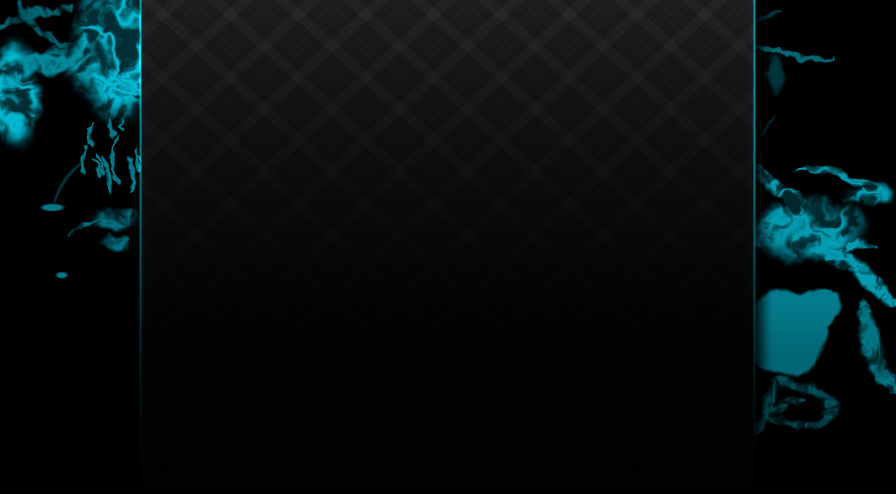
Write a Shadertoy shader that draws this background.

```glsl
const vec2 CANVAS = vec2(181.1, 100.0);   // height is 100 units
const float PANEL_LEFT = 28.4;
const float PANEL_RIGHT = 152.5;
const vec3 CYAN = vec3(0.015, 0.72, 0.82);

float hash(vec2 p) {
    p = fract(p * vec2(0.1031, 0.1130));
    p += dot(p, p.yx + 33.33);
    return fract((p.x + p.y) * p.x * 17.0);
}

float noise(vec2 p) {
    vec2 i = floor(p), f = fract(p);
    f = f * f * (3.0 - 2.0 * f);
    return mix(mix(hash(i), hash(i + vec2(1, 0)), f.x),
               mix(hash(i + vec2(0, 1)), hash(i + vec2(1, 1)), f.x), f.y);
}

float fbm(vec2 p) {
    float sum = 0.0, gain = 0.5;
    for (int i = 0; i < 4; i++) {
        sum += gain * noise(p);
        p = mat2(1.6, 1.2, -1.2, 1.6) * p + 7.3;
        gain *= 0.5;
    }
    return sum / 0.9375;
}

vec2 swirl(vec2 p, float scale, float amount) {
    vec2 q = p * scale;
    return p + amount * (vec2(fbm(q), fbm(q + 41.7)) - 0.5);
}

// Soft-edged ellipse
float blob(vec2 p, vec2 centre, vec2 radius, float softness) {
    return 1.0 - smoothstep(1.0 - softness, 1.0 + softness, length((p - centre) / radius));
}

// Bowed, tapering stroke from a to b
float strand(vec2 p, vec2 a, vec2 b, float bend, float width) {
    vec2 axis = b - a, d = p - a;
    float len = length(axis);
    vec2 dir = axis / len;
    float h = clamp(dot(d, dir) / len, 0.0, 1.0);
    vec2 bow = vec2(-dir.y, dir.x) * bend * 4.0 * h * (1.0 - h);
    float w = width * (0.45 + 0.55 * sin(3.14159 * h));
    return 1.0 - smoothstep(w * 0.5, w + 0.25, length(d - axis * h - bow));
}

float drips(vec2 p) {
    float ink = 0.0;
    for (int i = 0; i < 11; i++) {
        float k = float(i), r = hash(vec2(k, 3.7)), s = hash(vec2(k, 9.1));
        vec2 top = vec2(17.0 + k * 1.1, 77.0 - 11.0 * r);
        vec2 tip = top - vec2(1.5 * s - 0.5, 2.5 + 5.0 * s);
        ink = max(ink, strand(p, top, tip, r - 0.5, 0.35));
        ink = max(ink, blob(p, tip, vec2(0.5, 0.9), 0.4));
    }
    return ink * 0.65;
}

float leftInk(vec2 p, vec2 q, float veil) {
    float cloud = max(blob(q, vec2(23.5, 90), vec2(7.5, 13), 0.3), blob(q, vec2(2.8, 80.5), vec2(4, 10), 0.3));
    cloud = max(cloud, 0.8 * blob(q, vec2(18, 86.5), vec2(5.5, 4.5), 0.35));
    cloud = max(cloud, 0.75 * strand(q, vec2(3, 87), vec2(19, 87), 1.5, 2.8));
    cloud = max(cloud, 0.55 * strand(q, vec2(0, 94), vec2(14, 98), 2.0, 0.9));
    cloud = max(cloud, 0.5 * strand(q, vec2(4, 100), vec2(17, 90), -2.0, 0.9));
    float spray = max(blob(q, vec2(23.8, 55), vec2(4.3, 2.2), 0.35), blob(q, vec2(24.4, 50), vec2(3, 1.5), 0.35));
    spray = max(spray, strand(q, vec2(14, 51.6), vec2(20, 54.5), 0.5, 0.4));
    float drops = max(blob(p, vec2(10.6, 58), vec2(2.2, 0.7), 0.3), blob(p, vec2(12.5, 44.3), vec2(1.1, 0.6), 0.4));
    drops = max(drops, 0.4 * strand(p, vec2(16.5, 67), vec2(11, 59), -0.8, 0.3));
    return max(max(cloud * veil, 0.6 * spray * veil), max(0.65 * drops, drips(q)));
}

float rightInk(vec2 p, vec2 q, float veil) {
    // Small upper splash
    float splash = max(strand(q, vec2(153, 90), vec2(168, 88.5), -0.6, 0.55), 0.5 * blob(q, vec2(156, 84.7), vec2(2, 3.4), 0.4));
    splash = max(splash, 0.5 * strand(q, vec2(153, 96), vec2(157.5, 98), 0.6, 0.5));
    splash = max(splash, 0.35 * strand(q, vec2(153, 72), vec2(156, 76), 0.5, 0.4));
    // Torn middle cloud and its arms
    float cloud = max(blob(q, vec2(163.5, 53), vec2(9.5, 5.5), 0.35), strand(q, vec2(153, 65), vec2(165, 53), 0.8, 2.3));
    cloud = max(cloud, strand(q, vec2(153, 51), vec2(162, 58), 1.0, 1.6));
    cloud = max(cloud, strand(q, vec2(160, 65.8), vec2(178, 59), 2.0, 0.8));
    cloud = max(cloud, blob(q, vec2(175, 59.8), vec2(4, 2.1), 0.35));
    cloud = max(cloud, strand(q, vec2(164, 49), vec2(180.5, 39.5), 0.8, 2.0));
    cloud = max(cloud, strand(q, vec2(168, 48), vec2(177, 49), 0.7, 0.9));
    cloud = max(cloud, 0.75 * strand(q, vec2(175, 38), vec2(182, 21), -2.2, 2.4));
    // Smooth body
    vec2 s = mix(p, q, 0.6);
    float body = max(blob(s, vec2(158.5, 32.5), vec2(9, 8.6), 0.06), blob(s, vec2(164.5, 37), vec2(6, 4.2), 0.08));
    body *= 0.55 + 0.12 * smoothstep(26.0, 40.0, p.y);
    // Faint lower loop
    float ring = abs(length((q - vec2(161.5, 18.3)) / vec2(5.5, 4.3)) - 1.0);
    float loopInk = 1.0 - smoothstep(0.1, 0.32, ring);
    loopInk = max(loopInk, strand(q, vec2(153, 11.5), vec2(162, 20), 1.0, 1.3));
    float ink = max(max(0.55 * splash, 0.85 * cloud * veil), max(body, 0.42 * loopInk * veil));
    return ink * smoothstep(PANEL_RIGHT - 1.0, PANEL_RIGHT + 4.0, p.x);
}

float stripe(float x, float centre, float halfWidth) {
    float d = abs(fract(x - centre + 0.5) - 0.5);
    return 1.0 - smoothstep(halfWidth - 0.02, halfWidth + 0.02, d);
}

float tartan(float x) {
    float thin = stripe(x, 0.36, 0.035) + stripe(x, 0.5, 0.035) + stripe(x, 0.64, 0.035);
    return 0.23 * stripe(x, 0.0, 0.11) + 0.07 * thin + 0.025 * sin(x * 75.4);
}

float panelTone(vec2 p) {
    vec2 cell = (p - vec2(80.8, 65.2)) / vec2(13.7, 12.75);
    float weave = 0.92 + tartan(cell.x + cell.y) + tartan(cell.x - cell.y);
    float fade = pow(clamp((p.y - 25.0) / 75.0, 0.0, 1.0), 1.5);
    return (0.112 * fade + 0.006) * weave * smoothstep(0.8, 1.2, p.y);
}

void mainImage(out vec4 fragColor, in vec2 fragCoord) {
    vec2 p = fragCoord / iResolution.xy * CANVAS;
    float pixel = CANVAS.y / iResolution.y;

    // Ink in folded veils
    vec2 q = swirl(swirl(p, 0.13, 5.0), 0.5, 1.6);
    float fold = 1.0 - abs(2.0 * fbm(swirl(p, 0.12, 14.0) * 0.24) - 1.0);
    float veil = 0.25 + 0.75 * smoothstep(0.5, 0.98, fold);
    float ink = p.x < 90.0 ? leftInk(p, q, veil) : rightInk(p, q, veil);
    vec3 color = CYAN * ink;

    // Woven panel
    float inside = smoothstep(-pixel, pixel, min(p.x - PANEL_LEFT, PANEL_RIGHT - p.x));
    color = mix(color, vec3(panelTone(p)), inside);

    // Lit panel edges
    float edge = min(abs(p.x - PANEL_LEFT), abs(p.x - PANEL_RIGHT));
    float line = 1.0 - smoothstep(0.1, 0.1 + pixel, edge);
    float glow = 0.08 * exp(-edge * 1.5);
    color += CYAN * (0.6 * line + glow) * smoothstep(0.0, 85.0, p.y);

    fragColor = vec4(color, 1.0);
}
```
